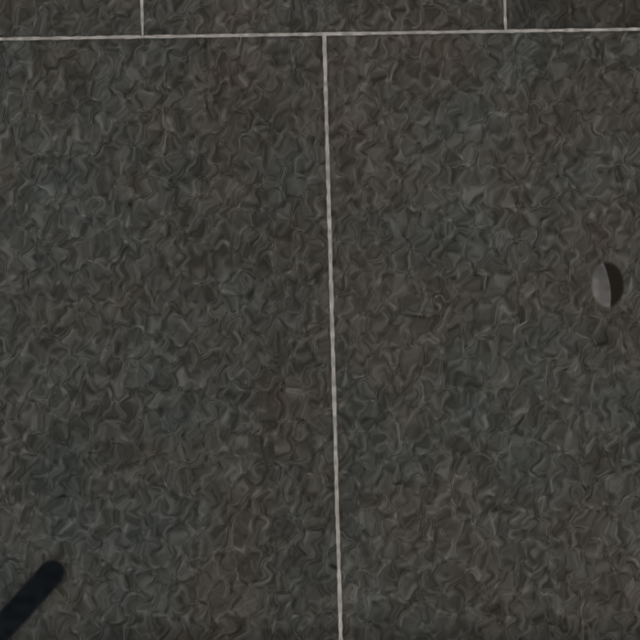
Reproduce this texture procedurally as a WebGL 2 fragment shader.

```glsl
#version 300 es
precision highp float;
// Dark speckled stone paving in staggered slabs with thin pale joints, a drilled hole and a dark rod end.

uniform vec2 u_resolution;
out vec4 fragColor;

const vec3 STONE_DARK = vec3(0.218, 0.208, 0.190);
const vec3 STONE_MID = vec3(0.250, 0.247, 0.230);
const vec3 GROUT = vec3(0.590, 0.570, 0.545);
const vec3 HOLE_WALL = vec3(0.370, 0.360, 0.350);
const vec3 HOLE_SHADE = vec3(0.125, 0.115, 0.100);
const vec3 ROD = vec3(0.070, 0.080, 0.090);

const float SLAB_WIDTH = 0.567;
const float JOINT_X = 0.5065;

float hash(vec2 p) {
    vec3 q = fract(vec3(p.xyx) * 0.1031);
    q += dot(q, q.yzx + 33.33);
    return fract((q.x + q.y) * q.z);
}

float noise(vec2 p) {
    vec2 cell = floor(p);
    vec2 f = fract(p);
    f = f * f * (3.0 - 2.0 * f);
    float low = mix(hash(cell), hash(cell + vec2(1, 0)), f.x);
    float high = mix(hash(cell + vec2(0, 1)), hash(cell + vec2(1, 1)), f.x);
    return mix(low, high, f.y);
}

float fbm(vec2 p) {
    float sum = 0.0;
    float weight = 0.5;
    for (int i = 0; i < 4; i++) {
        sum += weight * noise(p);
        p = mat2(1.6, 1.2, -1.2, 1.6) * p + 17.3;
        weight *= 0.5;
    }
    return sum / 0.9375;
}

mat2 rotation(float angle) {
    float c = cos(angle);
    float s = sin(angle);
    return mat2(c, s, -s, c);
}

float capsule(vec2 p, vec2 a, vec2 b, float radius) {
    vec2 pa = p - a;
    vec2 ba = b - a;
    return length(pa - ba * clamp(dot(pa, ba) / dot(ba, ba), 0.0, 1.0)) - radius;
}

float ellipse(vec2 p, vec2 radii) {
    return (length(p / radii) - 1.0) * min(radii.x, radii.y);
}

// Coverage of a shape from its signed distance
float cover(float dist, float blur) {
    return 1.0 - smoothstep(-blur, blur, dist);
}

// Short crooked mineral grains over broad cool and warm clouds
vec3 stone(vec2 p, float slabSeed) {
    vec2 bend = vec2(noise(p * 60.0), noise(p * 60.0 + 41.0)) - 0.5;
    vec2 q = rotation(0.3) * p * vec2(125.0, 85.0) + bend * 2.2;
    float grain = 0.6 * noise(q) + 0.4 * noise(q * 2.1 + 9.0) - 0.5;
    float cloud = fbm(p * 7.0 + 3.0) - 0.5;
    float fleck = smoothstep(0.66, 0.95, noise(q * 0.85 + 70.0));
    float pit = smoothstep(0.78, 0.98, noise(q * 0.7 + 130.0));
    float tone = 0.62 + 0.7 * cloud + 0.25 * (slabSeed - 0.5);
    vec3 color = mix(STONE_DARK, STONE_MID, tone);
    color += 0.17 * grain + 0.055 * fleck - 0.035 * pit;

    float cool = smoothstep(0.45, 0.0, p.x) * smoothstep(1.0, 0.6, p.y);
    color += vec3(-0.006, 0.003, 0.008) * cool;
    float warm = fbm(p * 11.0 + 23.0) - 0.45;
    return color + vec3(0.035, 0.0, -0.015) * warm;
}

void main() {
    vec2 p = gl_FragCoord.xy / u_resolution;
    float pixel = 1.0 / min(u_resolution.x, u_resolution.y);
    float blur = 0.0009 + 0.6 * pixel;

    // Slightly tilted staggered slab grid
    float above = p.y - (0.939 + 0.0156 * p.x);
    float row = step(0.0, above);
    float along = (p.x + 0.0275 * above - JOINT_X) / SLAB_WIDTH + 0.5 * row;
    float column = floor(along);
    float toSide = abs(fract(along + 0.5) - 0.5) * SLAB_WIDTH;
    vec3 color = stone(p, hash(vec2(column, row) + 5.0));

    // Light falloff at the lower edge and the upper right corner
    color *= 1.0 - 0.16 * smoothstep(0.045, 0.0, p.y);
    color *= 1.0 - 0.16 * row * smoothstep(0.75, 0.85, p.x);

    // Joints with uneven width and patchy grout
    float wobble = 0.0012 * (noise(p * 90.0) - 0.5);
    float side = toSide - mix(0.0031, 0.0022, row) + wobble;
    float bed = abs(above) - 0.0026 + wobble;
    float grout = cover(min(side, bed), blur);
    float patchiness = 0.82 + 0.3 * noise(p * 130.0);
    color *= 1.0 - 0.1 * cover(min(side, bed) - 0.003, 0.003);
    color = mix(color, GROUT * patchiness, grout * 0.92);

    // Drilled hole: lit wall on the left, shaded crescent on the right
    vec2 h = p - vec2(0.949, 0.555);
    float hole = ellipse(h, vec2(0.025, 0.035));
    float shade = 0.004 - h.x - 0.16 * h.y - 4.0 * h.y * h.y;
    vec3 wall = HOLE_WALL * (0.75 + 0.35 * noise(p * 100.0));
    color = mix(color, mix(wall, HOLE_SHADE, cover(shade, 0.002)), cover(hole, 0.0015 + pixel));

    // Rod end with a soft contact shadow
    float rod = capsule(p, vec2(-0.04, -0.03), vec2(0.081, 0.105), 0.0195);
    color *= 1.0 - 0.22 * cover(rod - 0.006, 0.014);
    color = mix(color, ROD + 0.03 * (noise(p * 80.0) - 0.5), cover(rod, 0.002 + pixel));

    fragColor = vec4(clamp(color, 0.0, 1.0), 1.0);
}
```
